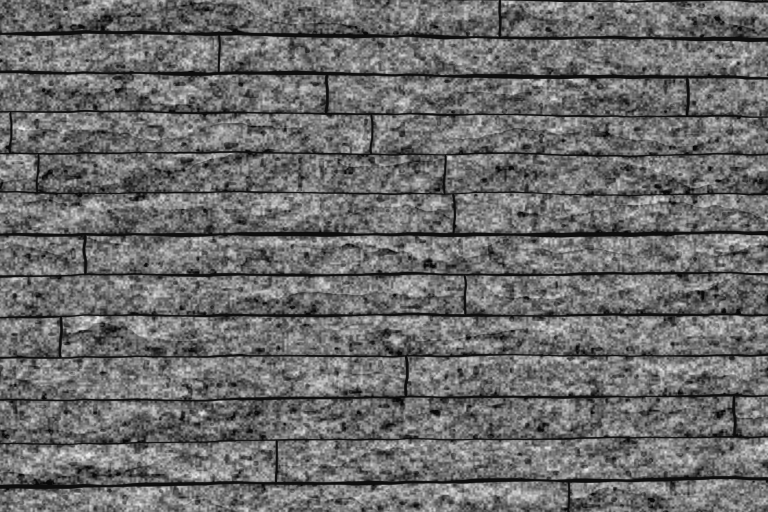
A Shadertoy shader for this texture:

```glsl
float hash(vec2 p) {
    vec3 q = fract(p.xyx * 0.1031);
    q += dot(q, q.yzx + 33.33);
    return fract((q.x + q.y) * q.z);
}

float noise(vec2 p) {
    vec2 cell = floor(p), f = fract(p);
    f = f * f * (3.0 - 2.0 * f);
    return mix(mix(hash(cell), hash(cell + vec2(1, 0)), f.x),
               mix(hash(cell + vec2(0, 1)), hash(cell + vec2(1, 1)), f.x), f.y);
}

float fbm(vec2 p) {
    float sum = 0.0, amplitude = 0.5;
    for (int i = 0; i < 5; i++) {
        sum += amplitude * noise(p);
        p = mat2(1.6, 1.2, -1.2, 1.6) * p + 7.3;
        amplitude *= 0.5;
    }
    return sum;
}

// Rough split face, stretched along the course
float relief(vec2 p) {
    vec2 warp = vec2(noise(p * 9.0), noise(p * 9.0 + 40.0)) - 0.5;
    return fbm((p + 0.05 * warp) * vec2(10.0, 17.0));
}

// Course coordinate: whole numbers lie on the bed joints, growing downward
float courseAt(vec2 p) {
    float y = 1.0 - p.y;
    y -= (p.x / 1.5 - 0.5) * 0.035 * (0.48 - y);
    y += 0.005 * (noise(vec2(p.x * 5.0, floor(y * 12.5) * 9.0)) - 0.5);
    y += 0.0025 * (noise(vec2(p.x * 30.0, 5.0)) - 0.5);
    return (sqrt(0.005715 + 0.00132 * (y - 0.0703)) - 0.0756) / 0.00066;
}

float stoneShade(vec2 p, float v, float id) {
    vec2 q = p + vec2(3.7, 1.3) * id;
    float shade = 0.485 + 0.07 * (hash(vec2(id, 4.0)) - 0.5) + 0.07 * (v - 0.5);

    // Light from above on the relief
    shade += 1.35 * (relief(q) - relief(q + vec2(-0.003, 0.007)));

    // Broken ledge with a shadow fading out below it
    float ledge = v - 0.55 + 1.5 * (fbm(q * vec2(7.0, 11.0)) - 0.48);
    float presence = smoothstep(0.35, 0.7, noise(q * vec2(6.0, 9.0) + 20.0));
    float below = smoothstep(0.03, -0.03, ledge) * exp(min(ledge, 0.0) * 7.0);
    float lip = smoothstep(0.0, 0.05, ledge) * exp(-max(ledge, 0.0) * 8.0);
    shade += presence * (0.08 * lip - 0.22 * below);

    // Mineral grain and dark pits
    shade += 0.34 * (noise(q * 235.0) - 0.5);
    shade += 0.25 * (noise(q * vec2(105.0, 125.0) + 11.0) - 0.5);
    shade += 0.14 * (noise(q * vec2(42.0, 55.0) + 23.0) - 0.5);
    shade -= 0.20 * smoothstep(0.72, 0.88, noise(q * vec2(70.0, 85.0) + 31.0));
    return shade;
}

void mainImage(out vec4 fragColor, in vec2 fragCoord) {
    float pixel = 1.0 / iResolution.y;
    vec2 p = vec2(1.5 * fragCoord.x / iResolution.x, fragCoord.y * pixel);
    float course = courseAt(p);
    float row = floor(course) + 1.0;
    float v = 1.0 - fract(course);

    // Upright joints: one per course, two in a few upper courses
    float x = p.x / 1.5 + 0.003 * (noise(vec2(p.y * 45.0, row)) - 0.5);
    float joint = fract(0.651 + 0.6455 * row - 0.0115 * row * row);
    float extraJoint = abs(row - 3.0) < 1.5 ? fract(joint - 0.47) : -1.0;
    float id = row * 3.0 + step(joint, x) + step(extraJoint, x);
    float jointDistance = 1.5 * min(abs(x - joint), abs(x - extraJoint));
    float jointWidth = 0.0012 + 0.001 * hash(vec2(row, 17.0));

    // Bed joints of uneven width
    float bed = round(course);
    float bedDistance = abs(course - bed) * 0.08;
    float bedWidth = 0.0008 + 0.0022 * pow(hash(vec2(bed + 3.0, 8.0)), 2.0);
    bedWidth *= 0.5 + noise(vec2(p.x * 14.0, bed * 5.0));

    float shade = stoneShade(p, v, id);

    // Soft darkening beside the gaps, then the gaps themselves
    float gap = min(bedDistance - bedWidth, jointDistance - jointWidth);
    shade -= 0.13 * exp(-max(gap, 0.0) / 0.004);
    shade = mix(0.05, shade, smoothstep(-0.5 * pixel, pixel, gap));
    fragColor = vec4(vec3(clamp(shade, 0.03, 0.92)), 1.0);
}
```
